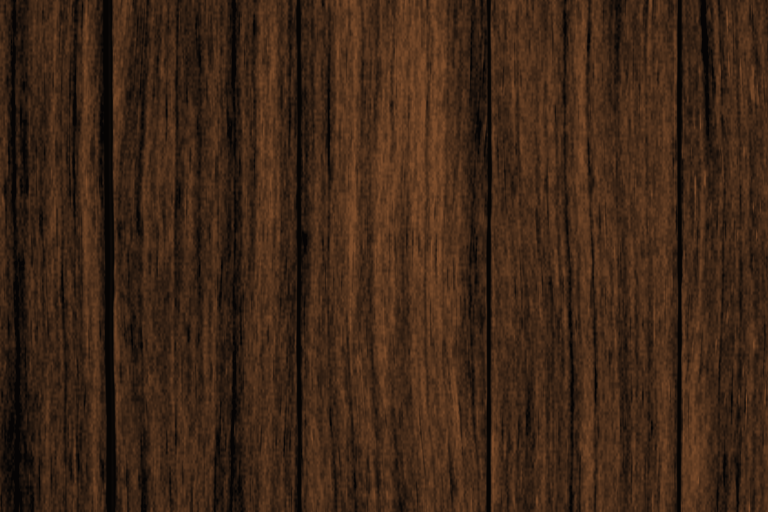
Reproduce this texture procedurally as a WebGL 1 fragment shader.

```glsl
precision highp float;
// Dark, worn timber: upright boards split by black gaps, three whole and two cut.
// Each board gets its own stretched noise for grain, curved dark growth lines,
// short pores and pale flecks; one tone value then picks the brown.

uniform vec2 u_resolution;

#define BOARD_WIDTH 0.2475
#define FIRST_GAP 0.142
#define GAP_HALF 0.0025
#define WIDE_GAP_HALF 0.0058
#define LINE_SPACING 0.029
#define LINE_DEPTH 0.48
#define BEND 0.024
#define BASE_TONE 0.57
#define WOOD_DARK vec3(0.065, 0.043, 0.030)
#define WOOD_LIGHT vec3(0.425, 0.262, 0.148)
#define GAP_COLOR vec3(0.022, 0.016, 0.013)

float hash(vec2 p) {
  vec3 q = fract(vec3(p.xyx) * 0.1031);
  q += dot(q, q.yzx + 33.33);
  return fract((q.x + q.y) * q.z);
}

float noise(vec2 p) {
  vec2 i = floor(p);
  vec2 f = fract(p);
  f = f * f * (3.0 - 2.0 * f);
  float low = mix(hash(i), hash(i + vec2(1.0, 0.0)), f.x);
  float high = mix(hash(i + vec2(0.0, 1.0)), hash(i + vec2(1.0, 1.0)), f.x);
  return mix(low, high, f.y);
}

// Noise centred on zero, stretched by the given frequency
float grain(vec2 p, vec2 frequency, float seed) {
  return noise(p * frequency + seed) - 0.5;
}

// Thin dark growth lines, jittered in cells across the grain
float growthLines(vec2 p, float seed, float pixel) {
  float cell = floor(p.x / LINE_SPACING);
  float dark = 0.0;
  for (int i = -1; i <= 1; i++) {
    vec2 id = vec2(cell + float(i) + 40.0, seed);
    float center = (cell + float(i) + 0.15 + 0.7 * hash(id)) * LINE_SPACING;
    float d = p.x - center;
    float width = mix(0.0010, 0.0024, hash(id + 7.0)) + 0.4 * pixel;
    float core = exp(-d * d / (width * width));
    float fade = 0.4 * step(0.0, d) * exp(-d / 0.006);
    float strength = mix(0.2, 1.0, hash(id + 19.0));
    strength *= 0.45 + 0.75 * noise(vec2(id.x * 3.7, p.y * 7.0 + seed));
    dark = max(dark, strength * max(core, fade));
  }
  return dark;
}

// Brightness of the wood, 0 dark to 1 light
float woodTone(vec2 p, float board, float pixel) {
  float seed = 23.0 + board * 17.3;
  vec2 g = p;
  g.x += BEND * grain(p, vec2(7.0, 2.6), seed);
  g.x += 0.12 * BEND * grain(p, vec2(30.0, 14.0), seed + 5.0);

  float tone = BASE_TONE + 0.10 * (hash(vec2(seed, 3.0)) - 0.5);
  tone += 0.46 * grain(g, vec2(24.0, 1.3), seed);
  tone += 0.40 * grain(g, vec2(75.0, 2.2), seed + 11.0);
  tone += 0.42 * grain(g, vec2(210.0, 5.0), seed + 29.0);
  tone += 0.16 * grain(p, vec2(9.0, 7.0), seed + 41.0);

  // Pores and short fibres
  tone += 0.36 * grain(g, vec2(330.0, 75.0), seed + 53.0);
  tone += 0.30 * grain(p, vec2(420.0, 260.0), seed + 67.0);
  float pores = noise(g * vec2(260.0, 22.0) + seed + 71.0);
  tone -= 0.30 * smoothstep(0.72, 0.95, pores);

  // Soft dark bands and growth lines
  float band = noise(g * vec2(17.0, 0.9) + seed + 83.0);
  tone -= 0.24 * smoothstep(0.66, 0.92, band);
  tone -= LINE_DEPTH * growthLines(g, seed, pixel);

  // Pale scratches, most on the last board
  float wear = mix(0.20, 0.42, step(2.5, board));
  float fleck = noise(g * vec2(240.0, 28.0) + seed + 97.0);
  tone += wear * smoothstep(0.80, 0.97, fleck);
  return tone;
}

void main() {
  float pixel = 1.0 / u_resolution.x;
  vec2 p = gl_FragCoord.xy * pixel;
  float middle = 0.5 * u_resolution.y * pixel;

  // Board layout; gap zero is wide and leans a little
  float gap = floor((p.x - FIRST_GAP) / BOARD_WIDTH + 0.5);
  float wide = 1.0 - step(0.5, abs(gap));
  float center = FIRST_GAP + gap * BOARD_WIDTH;
  center -= wide * 0.008 * (p.y - middle);
  center += 0.0016 * grain(vec2(gap, p.y), vec2(9.0, 9.0), 3.0);
  float side = p.x - center;
  float board = gap - 1.0 + step(0.0, side);

  float tone = woodTone(p, board, pixel);

  // Shaded and worn board edges
  float halfGap = mix(GAP_HALF, WIDE_GAP_HALF, wide);
  halfGap += 0.0012 * grain(p, vec2(20.0, 45.0), 9.0);
  float edge = abs(side) - halfGap;
  tone -= 0.22 * exp(-max(edge, 0.0) / 0.006);
  float rim = exp(-pow((edge - 0.003) / 0.0015, 2.0));
  tone += 0.30 * rim * step(0.0, side) * noise(vec2(gap * 5.0, p.y * 25.0));

  // Gentle darkening to the corners
  vec2 away = (p - vec2(0.48, middle)) / vec2(0.5, middle);
  tone -= 0.055 * dot(away, away) - 0.03;

  vec3 color = mix(WOOD_DARK, WOOD_LIGHT, clamp(tone, -0.12, 1.15));

  // Gap, with a faint sunken strip inside the wide one
  float strip = wide * smoothstep(0.003, 0.0, abs(side - 0.0022));
  vec3 inside = mix(GAP_COLOR, WOOD_DARK, strip * (0.4 + 0.6 * tone));
  color = mix(inside, color, smoothstep(-pixel, pixel, edge));
  gl_FragColor = vec4(color, 1.0);
}
```
